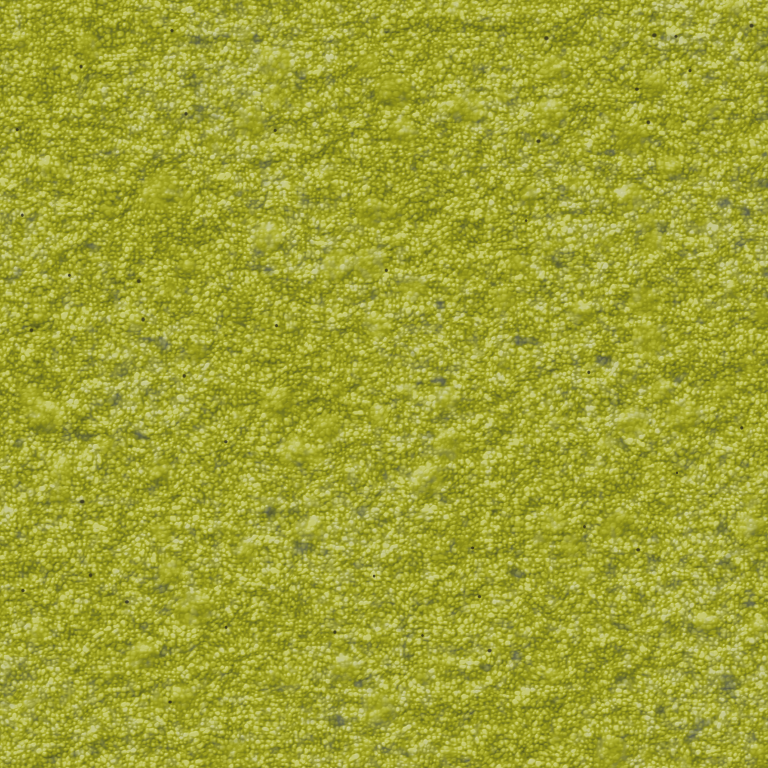
This texture is drawn by a Shadertoy shader. Its source:

```glsl
// Pond scum: a sunlit mat of yellow-green algae foam with bubbles, pits and specks.
#define LIGHT_DIR vec2(-0.35, 0.94)
#define FINE_CELLS 165.0
#define MID_CELLS 76.0
#define LARGE_CELLS 30.0
#define MOUND_FREQ 27.0
#define CONTRAST 1.25
#define BRIGHTNESS 0.635
#define PALE_FILM 0.75
#define PIT_DEPTH 0.13
#define SPECK_CELLS 15.0
#define SPECK_SHARE 0.16
#define SAMPLES 2

const vec3 SHADOW = vec3(0.45, 0.47, 0.13);
const vec3 OLIVE  = vec3(0.54, 0.55, 0.09);
const vec3 MOSS   = vec3(0.62, 0.63, 0.12);
const vec3 LIME   = vec3(0.70, 0.71, 0.22);
const vec3 FOAM   = vec3(0.78, 0.79, 0.44);
const vec3 WATER  = vec3(0.42, 0.44, 0.28);
const vec3 SPECK  = vec3(0.19, 0.18, 0.11);

vec3 hash3(vec2 p) {
    vec3 q = fract(p.xyx * vec3(0.1031, 0.1030, 0.0973));
    q += dot(q, q.yxz + 33.33);
    return fract((q.xxy + q.yzz) * q.zyx);
}

float cornerSlope(vec2 cell, vec2 offset) {
    float angle = 6.28318 * hash3(cell).x;
    return dot(vec2(cos(angle), sin(angle)), offset);
}

// Gradient noise, about -0.7 to 0.7
float noise(vec2 p) {
    vec2 i = floor(p), f = p - i;
    vec2 u = f * f * f * (f * (f * 6.0 - 15.0) + 10.0);
    vec2 e = vec2(1.0, 0.0);
    return mix(mix(cornerSlope(i, f), cornerSlope(i + e, f - e), u.x),
               mix(cornerSlope(i + e.yx, f - e.yx), cornerSlope(i + 1.0, f - 1.0), u.x), u.y);
}

// Slope of the noise surface towards the light
float relief(vec2 p) {
    return noise(p) - noise(p + 0.35 * LIGHT_DIR);
}

// Softly merged domes: x = shading towards the light, y = height
vec2 bubbles(vec2 p, float share) {
    vec2 cell = floor(p);
    float shade = 0.0, total = 1.0;
    for (int y = -1; y <= 1; y++)
    for (int x = -1; x <= 1; x++) {
        vec2 id = cell + vec2(x, y);
        vec3 rnd = hash3(id + 17.0);
        float radius = mix(0.35, 0.8, rnd.z * rnd.z);
        vec2 d = (p - id - 0.15 - 0.7 * rnd.xy) / radius;
        float weight = exp(8.0 * radius * (1.0 - dot(d, d)));
        weight *= step(hash3(id + 91.0).x, share);
        shade += weight * dot(d, LIGHT_DIR);
        total += weight;
    }
    return vec2(shade / total, log(total) / 8.0);
}

// Coverage of sparse dark debris
float specks(vec2 p) {
    vec2 id = floor(p);
    vec3 rnd = hash3(id + 53.0);
    vec2 d = p - id - 0.2 - 0.6 * rnd.xy;
    d.x *= 0.8 + 0.4 * rnd.y;
    float dotMask = 1.0 - smoothstep(0.02, 0.03 + 0.03 * rnd.x, length(d));
    return dotMask * step(rnd.z, SPECK_SHARE);
}

vec3 algaeRamp(float tone) {
    vec3 c = mix(SHADOW, OLIVE, clamp((tone - 0.46) / 0.08, 0.0, 1.0));
    c = mix(c, MOSS, clamp((tone - 0.54) / 0.08, 0.0, 1.0));
    c = mix(c, LIME, clamp((tone - 0.62) / 0.08, 0.0, 1.0));
    c = mix(c, FOAM, clamp((tone - 0.70) / 0.08, 0.0, 1.0));
    return c * clamp(tone / 0.46, 0.55, 1.0);
}

vec3 scum(vec2 p) {
    // Uneven ground, slightly wider than tall
    vec2 q = p + 0.006 * vec2(noise(p * 23.0), noise(p * 23.0 + 40.0));
    vec2 m = q * vec2(0.8, 1.0) * MOUND_FREQ;
    float mounds = relief(m) + 0.8 * relief(m * 2.1 + 9.0);
    float patches = noise(p * 5.0 + 3.0);

    // Three sizes of bubble
    vec2 fine = bubbles(q * FINE_CELLS, 1.0);
    vec2 mid = bubbles(q * MID_CELLS + 7.0, 0.6);
    vec2 large = bubbles(q * LARGE_CELLS + 31.0, 0.13);
    float skin = smoothstep(0.08, 0.35, large.y);

    // Light and shade
    float detail = 0.11 * fine.x + 0.22 * (fine.y - 0.28) + 0.11 * noise(p * 250.0);
    float tone = 0.11 * mounds + 0.08 * mid.x + 0.07 * (mid.y - 0.16) + 0.04 * patches;
    tone += detail * (1.0 - 0.55 * skin) + 0.09 * large.x * skin;

    // Pits where the mat opens to grey water
    float hollow = noise(m * vec2(1.0, 1.5) + 60.0) + 0.5 * noise(m * 2.7) + 0.35 * patches;
    float pit = smoothstep(0.38, 0.75, hollow) * (1.0 - skin);
    tone -= PIT_DEPTH * pit * (1.0 - 0.5 * fine.y);
    vec3 col = algaeRamp(BRIGHTNESS + CONTRAST * tone);
    col = mix(col, WATER, 0.45 * pit);

    // Pale film and wet glints
    float film = noise(p * 62.0 + 5.0) + 0.5 * noise(p * 130.0) + 0.6 * patches;
    col.b += 0.15 * PALE_FILM * smoothstep(0.0, 0.5, film);
    col += 0.08 * smoothstep(0.35, 0.8, fine.x) * vec3(0.6, 0.6, 1.0);
    return mix(col, SPECK, 0.85 * specks(p * SPECK_CELLS));
}

void mainImage(out vec4 fragColor, in vec2 fragCoord) {
    vec3 sum = vec3(0.0);
    for (int y = 0; y < SAMPLES; y++)
    for (int x = 0; x < SAMPLES; x++) {
        vec2 jitter = (vec2(x, y) + 0.5) / float(SAMPLES) - 0.5;
        sum += scum((fragCoord + jitter) / iResolution.y);
    }
    fragColor = vec4(sum / float(SAMPLES * SAMPLES), 1.0);
}
```
